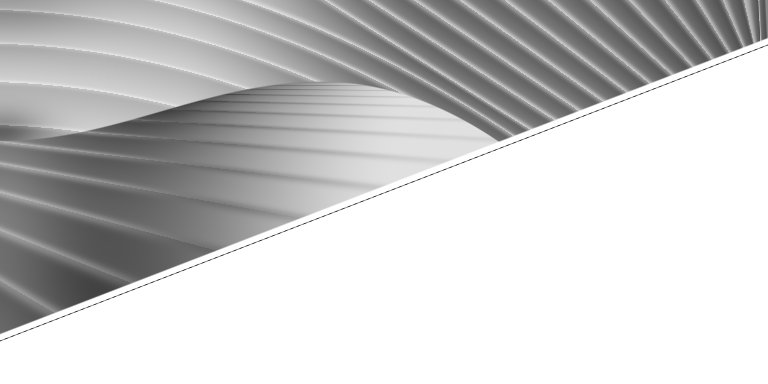
Write a Shadertoy shader that draws this background.

```glsl
// Depth below the top edge of ridge k on the rear surface
float rearRidge(float k, float x) {
    if (k < 1.5) return -0.05 - 0.07 * k + 0.006 * k * k + 0.03 * x + 0.24 * x * x;
    float topX = 0.63 + k * (0.1 + k * (0.0042 - 0.00032 * k));
    return (x - topX) / max(1.62 - 0.0082 * k * k, 0.05);
}

// Depth of ridge k on the front fold
float frontRidge(float k, float x) {
    return 0.19 + 0.18 * exp(0.275 * k) + 0.12 * exp(0.4 * k) * x;
}

// Depth of the fold's upper outline
float foldCrest(float x) {
    float t = x - 0.84;
    return t < 0.0 ? 0.29 - 0.077 * cos(3.14159 * t / 0.84) : 0.213 + 0.74 * t * t;
}

// Soft peak centred on every whole phase
float ridgePeak(float phase, float width) {
    float t = (fract(phase + 0.5) - 0.5) / width;
    return exp(-t * t);
}

float rearShade(float x, float depth) {
    float phase = 0.0;
    for (float k = -5.0; k < 15.0; k++) {
        float upper = rearRidge(k + 1.0, x), lower = rearRidge(k, x);
        phase += clamp((depth - upper) / max(lower - upper, 0.001), 0.0, 1.0);
    }
    float fan = smoothstep(0.45, 1.15, x);
    float shade = mix(0.76, 0.43, fan) - 0.07 * smoothstep(1.4, 2.0, x);
    shade += mix(0.14, 0.18, fan) * (fract(phase) - 0.5);
    shade += mix(0.07, 0.27, fan) * ridgePeak(phase, mix(0.06, 0.15, fan));
    // Dim corner and the hollow behind the fold
    shade -= 0.17 * exp(-x * x / 0.06 - depth * depth / 0.012);
    return shade - 0.33 * exp(-x * x / 0.014 - pow((depth - 0.345) / 0.06, 2.0));
}

float frontShade(float x, float depth) {
    float phase = 0.0;
    for (float k = -8.0; k < 7.0; k++) {
        float upper = frontRidge(k, x), lower = frontRidge(k + 1.0, x);
        phase += clamp((depth - upper) / (lower - upper), 0.0, 1.0);
    }
    float light = smoothstep(0.25, 1.05, x);
    float shade = mix(0.37, 0.88, light) + 0.12 * smoothstep(0.25, 0.0, x);
    shade -= 0.1 * smoothstep(0.5, 0.8, depth) * (1.0 - light);
    shade += 0.08 * (fract(phase) - 0.5) * (1.0 - light);
    // Raised lines on the dark side, shallow grooves on the lit side
    shade += mix(0.19, -0.11, smoothstep(0.2, 0.65, x)) * ridgePeak(phase, 0.12)
           * (1.0 - 0.5 * smoothstep(0.8, 1.2, x));
    float crestShadow = exp(-max(depth - foldCrest(x), 0.0) / 0.055);
    return shade - 0.2 * crestShadow * smoothstep(0.2, 0.5, x) * smoothstep(1.08, 0.75, x);
}

void mainImage(out vec4 fragColor, in vec2 fragCoord) {
    float pixel = 1.0 / iResolution.y;
    vec2 p = fragCoord * pixel;
    p.x *= 2.0 * iResolution.y / iResolution.x;
    float depth = 1.0 - p.y;

    // Curved rear surface with the fold in front
    float fold = smoothstep(-pixel, pixel, depth - foldCrest(p.x));
    float shade = mix(rearShade(p.x, depth), frontShade(p.x, depth), fold);

    // White lower panel with a fine dashed rule
    float edge = (depth - 0.87 + 0.3855 * p.x) * 0.933;
    shade = mix(clamp(shade, 0.0, 1.0), 1.0, smoothstep(-pixel, pixel, edge));
    float rule = 1.0 - smoothstep(0.0, 0.0013 + 0.5 * pixel, abs(edge - 0.0168));
    float dash = 0.75 + 0.25 * cos(p.x * 380.0);
    shade = mix(shade, 0.2, rule * dash);

    fragColor = vec4(vec3(shade), 1.0);
}
```
